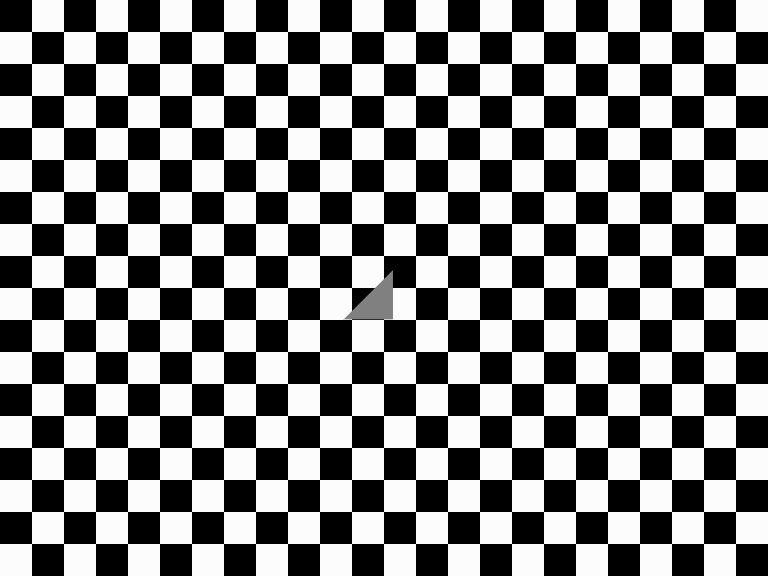
A Shadertoy shader for this pattern:

```glsl
// Black and white checkerboard with one small grey right triangle near the centre.

#define CELLS vec2(24.0, 18.0)          // squares across and down, both even to tile
#define LIGHT vec3(0.99)
#define DARK vec3(0.0)
#define GREY vec3(0.5)
#define CORNER vec2(12.28, 8.02)        // right-angled corner, in squares
#define LEG 1.54                        // length of the triangle's legs, in squares

// Signed distance to the nearest grid line, alternating in sign per square
vec2 alternatingDistance(vec2 p) {
    return 0.5 - abs(mod(p + 0.5, 2.0) - 1.0);
}

// Right triangle with its corner at the lower right
float triangleDistance(vec2 p) {
    vec2 q = vec2(CORNER.x - p.x, p.y - CORNER.y);
    float slope = (q.x + q.y - LEG) * inversesqrt(2.0);
    return max(slope, max(-q.x, -q.y));
}

void mainImage(out vec4 fragColor, in vec2 fragCoord) {
    vec2 pixel = CELLS / iResolution.xy;
    vec2 p = fragCoord * pixel;

    // Checks: the product of two smoothed square waves
    vec2 wave = clamp(2.0 * alternatingDistance(p) / pixel, -1.0, 1.0);
    vec3 color = mix(DARK, LIGHT, 0.5 + 0.5 * wave.x * wave.y);

    // Triangle laid over the checks
    float cover = clamp(0.5 - triangleDistance(p) / pixel.y, 0.0, 1.0);
    color = mix(color, GREY, cover);

    fragColor = vec4(color, 1.0);
}
```
